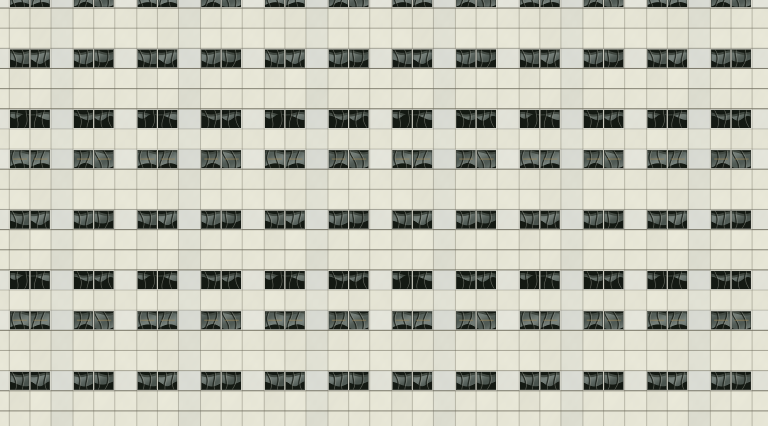
Give the GLSL for this pattern, as a Shadertoy shader.

```glsl
#define COLUMNS 12.05
#define ROWS 21.15
#define ORIGIN vec2(0.146, -0.60)
#define BAY_WIDTH 3.178
#define PANE vec2(0.965, 0.90)
#define JOINT 0.026
#define WALL vec3(0.895, 0.893, 0.842)
#define JOINT_COLOR vec3(0.42, 0.41, 0.35)
#define GLASS_LIGHT vec3(0.41, 0.45, 0.43)
#define GLASS_MID vec3(0.25, 0.28, 0.25)
#define GLASS_DARK vec3(0.08, 0.10, 0.075)
#define BLIND vec3(0.62, 0.53, 0.34)

float px; // one canvas pixel, in storey units

float hash(vec3 p) {
    p = fract(p * vec3(0.1031, 0.1130, 0.0973) + 0.17);
    p += dot(p, p.yzx + 33.33);
    return fract((p.x + p.y) * p.z);
}

float fill(float d) { return clamp(0.5 - d / px, 0.0, 1.0); }

// Exact pixel coverage of a line with the given half width
float stroke(float d, float halfWidth) {
    return fill(d - halfWidth) - fill(d + halfWidth);
}

float mottle(vec2 p) {
    return sin(p.x * 2.3 + 1.7 * sin(p.y * 1.1)) * 0.5
         + sin(p.y * 5.1 + 2.0 * sin(p.x * 3.7)) * 0.3
         + sin(p.x * 13.0 + p.y * 9.0) * 0.2;
}

// Warped reflections; g runs right and down across one pane
vec3 glass(vec2 g, vec3 id) {
    float a = hash(id), b = hash(id + 7.3), c = hash(id + 19.1);
    float storey = id.z;
    vec3 col = mix(GLASS_LIGHT, GLASS_MID, 0.25 * b + 0.04 * storey);
    col += 0.07 * sin(g.y * 5.0 + g.x * 3.0 + a * 6.28);

    // Sagging dark band at the head, rounded dark mass at the foot
    float head = 0.05 + 0.022 * storey + 0.07 * sin(g.x * 4.5 + b * 6.28);
    col = mix(col, GLASS_MID, fill(g.y - head - 0.12));
    col = mix(col, GLASS_DARK, fill(g.y - head));
    float foot = 0.86 - 0.075 * storey + 0.12 * (a - 0.5);
    foot += 0.13 * sin(g.x * (3.0 + 3.0 * c) + a * 6.28);
    col = mix(col, GLASS_DARK, fill(foot - g.y));

    // Bent mullions mirrored from across the street
    for (int i = 0; i < 2; i++) {
        float k = float(i);
        float bend = 0.25 + 0.42 * k + 0.18 * (c - 0.5);
        bend += 0.09 * sin(g.y * 4.0 + b * 6.28 + k) + (a - 0.5) * 0.4 * (g.y - 0.5);
        col = mix(col, GLASS_DARK, 0.75 * stroke(g.x - bend, 0.035));
        col = mix(col, vec3(0.59, 0.60, 0.56), 0.55 * stroke(g.x - bend - 0.06, 0.018));
    }

    // Lit blind edge on the brightest storey
    float blind = stroke(g.y - 0.49, 0.025) * fill(abs(g.x - 0.52) - 0.36);
    if (storey < 0.5) col = mix(col, BLIND, 0.75 * blind);

    // Dark gasket
    float rim = min(min(g.x, 1.0 - g.x), min(g.y, 1.0 - g.y));
    return mix(col, GLASS_DARK, 0.7 * fill(rim - 0.03));
}

void mainImage(out vec4 fragColor, in vec2 fragCoord) {
    vec2 uv = fragCoord / iResolution.xy;
    px = ROWS / iResolution.y;
    vec2 p = vec2(uv.x * COLUMNS, (1.0 - uv.y) * ROWS) - ORIGIN;

    // Facade module: two bays wide, eight storeys high
    float bay = mod(floor(p.x), 2.0);
    float storey = mod(floor(p.y), 8.0);
    vec2 q = vec2(fract(p.x) * BAY_WIDTH, fract(p.y));
    float panel = step(1.03, q.x) + step(2.08, q.x);
    bool glazed = mod(storey, 3.0) < 0.5;

    // Stone panels with slight tonal changes
    vec3 col = WALL + 0.022 * (hash(vec3(bay, panel, storey)) - 0.5);
    col += 0.007 * mottle(vec2(q.x + bay * BAY_WIDTH, q.y + storey));
    col += glazed ? vec3(-0.010, -0.006, 0.006) : vec3(0.006, 0.004, -0.006);
    if (panel > 1.5 && bay < 0.5) col -= vec3(0.030, 0.025, 0.015);

    // Joints, heavier below some storeys
    float across = min(min(q.x, BAY_WIDTH - q.x), min(abs(q.x - 1.03), abs(q.x - 2.08)));
    col = mix(col, JOINT_COLOR, 0.36 * stroke(across, JOINT));
    float edge = floor(p.y + 0.5);
    float weight[8] = float[8](0.85, 0.5, 0.5, 0.85, 0.75, 0.85, 0.3, 0.3);
    float strength = weight[int(mod(edge + 7.0, 8.0))];
    col = mix(col, JOINT_COLOR, strength * stroke(p.y - edge, JOINT));

    // Pairs of panes in pale frames
    if (glazed && panel < 1.5) {
        vec2 corner = vec2(0.035 + 1.022 * panel, 0.055);
        vec2 g = (q - corner) / PANE;
        vec2 d = (abs(g - 0.5) - 0.5) * PANE;
        float box = max(d.x, d.y);
        col = mix(col, vec3(0.91, 0.91, 0.87), 0.6 * fill(box - 0.03));
        col = mix(col, glass(g, vec3(bay, panel, storey)), fill(box));
    }

    fragColor = vec4(clamp(col, 0.0, 1.0), 1.0);
}
```
